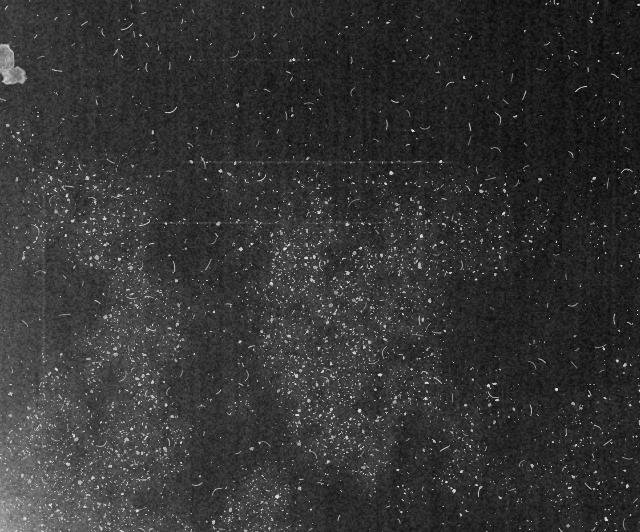
A WebGL 2 fragment shader for this texture:

```glsl
#version 300 es
precision highp float;
// Worn black print: a grainy dark ground, paler to the lower left, strewn with
// white dust. Jittered cells hold ragged specks and bent fibres; a wear map of
// noise patches and fold lines decides how thickly the dust lies.

uniform vec2 u_resolution;
out vec4 fragColor;

#define GROUND 0.102      // darkest ground tone
#define GRAIN 0.19        // film grain contrast
#define GRAIN_SCALE 400.0 // grains per canvas height
#define FINE_CELL 0.0062  // spacing of fine dust
#define FLAKE_CELL 0.0125 // spacing of larger flakes
#define FIBRE_CELL 0.042  // spacing of fibres
#define FIBRE_SHARE 0.36  // cells that hold a fibre
#define DUST_TONE 0.80    // brightness of dust

float hash(vec2 p) {
  vec3 q = fract(p.xyx * 0.1031);
  q += dot(q, q.yzx + 33.33);
  return fract((q.x + q.y) * q.z);
}

vec2 hash2(vec2 p) {
  return vec2(hash(p + 17.0), hash(p + 71.0));
}

float noise(vec2 p) {
  vec2 i = floor(p), f = fract(p);
  f = f * f * (3.0 - 2.0 * f);
  return mix(mix(hash(i), hash(i + vec2(1, 0)), f.x),
             mix(hash(i + vec2(0, 1)), hash(i + 1.0), f.x), f.y);
}

float fbm(vec2 p) {
  return 0.5 * noise(p) + 0.3 * noise(p * 2.1 + 9.0) + 0.2 * noise(p * 4.3 + 31.0);
}

// Soft elliptical patch
float patchAt(vec2 p, vec2 centre, vec2 size) {
  vec2 q = (p - centre) / size;
  return exp(-dot(q, q));
}

// Thin fold along x at the given height, between two ends
float fold(vec2 p, float height, float from, float to) {
  float across = 1.0 - smoothstep(0.001, 0.003, abs(p.y - height));
  return across * smoothstep(from, from + 0.04, p.x) * (1.0 - smoothstep(to - 0.04, to, p.x));
}

// Dust density, 0 to 1
float wear(vec2 p) {
  float zone = (1.0 - smoothstep(0.56, 0.73, p.y)) * smoothstep(0.0, 0.1, p.x);
  zone *= 1.0 - 0.75 * smoothstep(0.55, 1.15, p.x);
  float w = zone * smoothstep(0.36, 0.70, fbm(p * vec2(8.0, 5.0) + 3.0));
  w += 0.75 * patchAt(p, vec2(0.53, 0.47), vec2(0.055, 0.06));
  w += 0.55 * patchAt(p, vec2(0.53, 0.31), vec2(0.04, 0.08));
  w += 0.45 * patchAt(p, vec2(0.81, 0.29), vec2(0.025, 0.09));
  w += 0.60 * patchAt(p, vec2(0.18, 0.67), vec2(0.07, 0.035));
  w += 0.35 * patchAt(p, vec2(0.04, 0.74), vec2(0.06, 0.05));
  w += 0.60 * patchAt(p, vec2(0.05, 0.05), vec2(0.12, 0.16));
  w *= 0.35 + 1.2 * noise(p * 42.0);
  w += 0.9 * fold(p, 0.695, 0.33, 0.88) + fold(p, 0.581, 0.28, 0.78);
  w += 0.5 * fold(p, 0.887, 0.33, 0.62) + 0.8 * fold(p.yx, 0.082, 0.08, 0.66);
  return clamp(w, 0.0, 1.0);
}

// Ragged specks, one at most per cell
float specks(vec2 p, float cell, float minR, float maxR, float share, float stray, float px) {
  vec2 home = floor(p / cell);
  float cover = 0.0;
  for (int k = 0; k < 9; k++) {
    vec2 id = home + vec2(k % 3 - 1, k / 3 - 1);
    float chance = hash(id + 5.0);
    if (chance > share + stray) continue;
    vec2 centre = (id + hash2(id)) * cell;
    if (chance > share * wear(centre) + stray) continue;
    float a = 6.283 * hash(id + 43.0), size = hash(id + 29.0);
    vec2 q = mat2(cos(a), -sin(a), sin(a), cos(a)) * (p - centre);
    q.y *= 1.0 + 0.9 * hash(id + 53.0);
    float d = length(q) - mix(minR, maxR, size * size);
    cover = max(cover, (1.0 - smoothstep(-0.6 * px, 0.6 * px, d)) * (0.65 + 0.4 * hash(id + 61.0)));
  }
  return cover;
}

// Short bent hairs
float fibres(vec2 p, float px) {
  vec2 home = floor(p / FIBRE_CELL);
  float cover = 0.0;
  for (int k = 0; k < 9; k++) {
    vec2 id = home + vec2(k % 3 - 1, k / 3 - 1);
    if (hash(id + 7.0) > FIBRE_SHARE) continue;
    float a = 6.283 * hash(id + 11.0), size = hash(id + 13.0);
    float reach = mix(0.003, 0.012, size * size), bend = 110.0 * (hash(id + 19.0) - 0.5);
    vec2 q = mat2(cos(a), -sin(a), sin(a), cos(a)) * (p - (id + hash2(id)) * FIBRE_CELL);
    float x = clamp(q.x, -reach, reach);
    float d = length(q - vec2(x, bend * x * x)) - 0.0009;
    cover = max(cover, (1.0 - smoothstep(-0.6 * px, 0.6 * px, d)) * (0.5 + 0.5 * hash(id + 23.0)));
  }
  return cover;
}

void main() {
  float px = 1.0 / u_resolution.y;
  vec2 p = gl_FragCoord.xy * px;

  // Ground: broad fade, corner glow, faint haze and upright streaks
  float tone = GROUND + 0.08 * (1.0 - smoothstep(0.1, 1.15, p.x));
  tone += 0.03 * (1.0 - smoothstep(0.3, 0.8, p.y)) + 0.05 * exp(-9.0 * p.x);
  tone += 0.34 * exp(-11.0 * p.x - 6.0 * p.y) + 0.07 * wear(p);
  tone += 0.035 * (noise(p * vec2(130.0, 4.0)) - 0.5) + 0.04 * (fbm(p * 6.0) - 0.5);

  // Torn stain at the upper left edge
  vec2 rough = vec2(noise(p * 90.0), noise(p * 90.0 + 40.0)) - 0.5;
  vec2 s = p + 0.014 * rough;
  float stain = min(length((s - vec2(0.006, 0.89)) * vec2(1.0, 0.65)) - 0.019,
                    length((s - vec2(0.028, 0.856)) * vec2(0.55, 1.0)) - 0.014);
  float mottling = 0.40 + 0.3 * fbm(p * 60.0) + 0.16 * smoothstep(-0.008, 0.0, stain);
  tone = mix(tone, mottling, 1.0 - smoothstep(-0.002, 0.002, stain));

  // Dust, with ragged outlines from a fine warp
  vec2 ragged = p + 0.0026 * (vec2(noise(p * 320.0), noise(p * 320.0 + 80.0)) - 0.5);
  float dust = specks(ragged, FINE_CELL, 0.0006, 0.0019, 0.60, 0.025, px);
  dust = max(dust, specks(ragged, FLAKE_CELL, 0.0013, 0.0042, 0.50, 0.02, px));
  dust = max(dust, fibres(p, px));
  tone = mix(tone, DUST_TONE, min(dust, 1.0));

  // Film grain
  float grain = 0.65 * noise(p * GRAIN_SCALE) + 0.35 * noise(p * GRAIN_SCALE * 0.5 + 50.0) - 0.5;
  tone += GRAIN * grain * (0.7 + tone);
  fragColor = vec4(vec3(clamp(tone, 0.0, 1.0)), 1.0);
}
```
